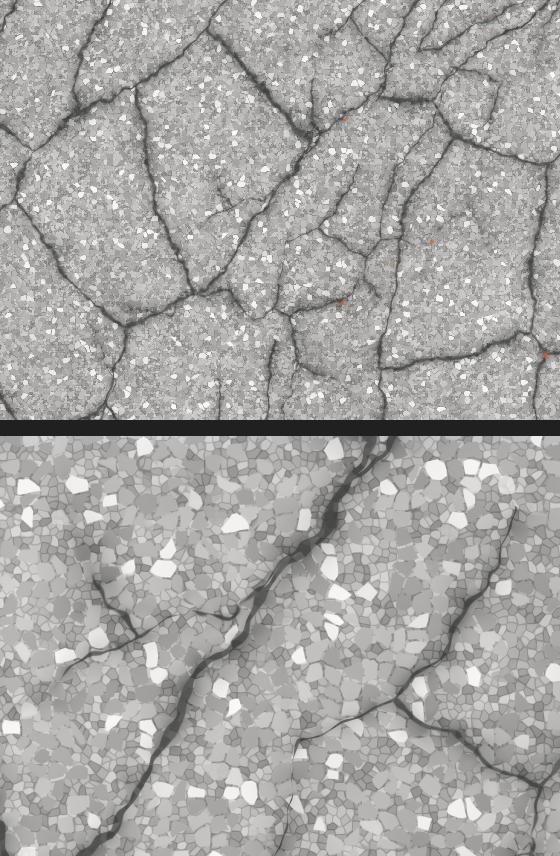
Top: the whole. Bottom: its middle third, enlarged.
A Shadertoy shader for this texture:

```glsl
// Weathered grey asphalt: angular stones bedded in finer grit, split by a
// branching web of cracks. Stones are blended Voronoi cells; the cracks are
// Voronoi borders bent by gradient noise, dense in a diagonal band.

vec2 hash2(vec2 p) {
    vec3 q = fract(p.xyx * vec3(0.1031, 0.1030, 0.0973));
    q += dot(q, q.yzx + 33.33);
    return fract((q.xx + q.yz) * q.zy);
}

float gradientNoise(vec2 p) {
    vec2 i = floor(p), f = fract(p);
    vec2 u = f * f * f * (f * (f * 6.0 - 15.0) + 10.0);
    vec2 o = vec2(0.0, 1.0);
    float a = dot(hash2(i) * 2.0 - 1.0, f);
    float b = dot(hash2(i + o.yx) * 2.0 - 1.0, f - o.yx);
    float c = dot(hash2(i + o.xy) * 2.0 - 1.0, f - o.xy);
    float d = dot(hash2(i + 1.0) * 2.0 - 1.0, f - 1.0);
    return mix(mix(a, b, u.x), mix(c, d, u.x), u.y);
}

vec2 noise2(vec2 p) {
    return vec2(gradientNoise(p), gradientNoise(p + vec2(37.2, 91.7)));
}

// x, y: two random values of the cell with softened borders; z: border gap
vec3 stoneCells(vec2 p) {
    vec2 cell = floor(p), sum = vec2(0.0);
    float total = 0.0, nearest = 9.0, second = 9.0;
    for (int y = -1; y <= 1; y++)
    for (int x = -1; x <= 1; x++) {
        vec2 id = cell + vec2(x, y);
        vec2 r = id + 0.1 + 0.8 * hash2(id) - p;
        vec2 random = hash2(id + 57.0);
        float turn = 6.283 * random.y;
        vec2 axis = vec2(cos(turn), sin(turn));
        float d = length(vec2(dot(r, axis) * 0.82, dot(r, vec2(-axis.y, axis.x)) * 1.2));
        float weight = exp(-22.0 * d);
        sum += weight * random;
        total += weight;
        second = min(second, max(nearest, d));
        nearest = min(nearest, d);
    }
    return vec3(sum / total, second - nearest);
}

// Distance to the cell borders, leaving out a random share of them
float crackDistance(vec2 p, float missing) {
    vec2 cell = floor(p), home = cell, toHome = vec2(9.0);
    for (int y = -1; y <= 1; y++)
    for (int x = -1; x <= 1; x++) {
        vec2 id = cell + vec2(x, y);
        vec2 r = id + 0.08 + 0.84 * hash2(id + 11.0) - p;
        if (dot(r, r) < dot(toHome, toHome)) { toHome = r; home = id; }
    }
    float border = 2.0;
    for (int y = -2; y <= 2; y++)
    for (int x = -2; x <= 2; x++) {
        vec2 id = home + vec2(x, y);
        vec2 r = id + 0.08 + 0.84 * hash2(id + 11.0) - p;
        vec2 across = r - toHome;
        if (dot(across, across) > 0.0001) {
            float d = dot(0.5 * (r + toHome), normalize(across));
            d += step(hash2(id + home + 5.0).x, missing);
            border = min(border, d);
        }
    }
    return border;
}

void mainImage(out vec4 fragColor, in vec2 fragCoord) {
    vec2 p = fragCoord / iResolution.y;
    float pixel = 1.0 / iResolution.y;

    // Grit and larger stones, with darker binder in the gaps
    vec3 grit = stoneCells(p * 145.0 + 3.0);
    vec3 stone = stoneCells((p + 0.002 * noise2(p * 60.0)) * 74.0);
    float gritTone = 0.585 + 0.25 * grit.x - 0.12 * (1.0 - smoothstep(0.0, 0.28, grit.z));
    float stoneTone = 0.62 + 0.20 * stone.x + 0.14 * smoothstep(0.82, 0.93, stone.x);
    float exposed = smoothstep(0.38, 0.5, stone.y) * smoothstep(0.03, 0.22, stone.z);
    float tone = mix(gritTone, stoneTone, exposed);
    tone += 0.05 * gradientNoise(p * 3.0) + 0.06 * gradientNoise(p * 14.0);

    // Cracks lean right toward the top and wobble at several sizes
    vec2 bent = p + 0.05 * noise2(p * 5.0) + 0.018 * noise2(p * 19.0) + 0.007 * noise2(p * 58.0);
    bent = vec2(bent.x - 0.35 * bent.y * bent.y, bent.y * 0.8);
    float band = abs(dot(p - vec2(0.72, 0.42), vec2(0.85, -0.53)));
    float outside = smoothstep(0.22, 0.5, band + 0.2 * gradientNoise(p * 3.5));
    float mainCrack = crackDistance(bent * 2.9 + 4.3, 0.12) / 2.9;
    float sideCrack = crackDistance(bent * 6.2 + 1.7, 0.25) / 6.2 + 0.0015 + 0.06 * outside;
    float crack = min(mainCrack, sideCrack);

    // Dirt and crumbled edges around a narrow open core
    float wear = gradientNoise(p * 9.0 + 20.0);
    float crumble = gradientNoise(p * 70.0);
    float dirt = exp(-crack / (0.010 + 0.010 * max(wear, 0.0)));
    tone -= dirt * clamp(0.21 + 0.35 * wear + 0.16 * crumble, 0.03, 0.42);
    float width = 0.0030 + 0.0035 * wear + 0.0025 * crumble;
    float core = 1.0 - smoothstep(width - pixel, width + pixel, crack);
    tone = mix(tone, 0.25 + 0.12 * grit.x, 0.88 * core);

    vec3 color = tone * vec3(1.005, 1.0, 0.992);

    // A few orange leaf scraps caught in the cracks
    vec2 spot = floor(p * 9.0);
    vec2 scrap = (fract(p * 9.0) - 0.2 - 0.6 * hash2(spot + 71.0)) / 9.0;
    float size = length(scrap * vec2(1.0, 0.75)) + 0.003 * crumble;
    float leaf = 1.0 - smoothstep(0.005 - pixel, 0.005 + pixel, size);
    leaf *= step(0.8, hash2(spot + 29.0).x) * (1.0 - smoothstep(0.008, 0.014, crack));
    color = mix(color, vec3(0.78, 0.40, 0.24), 0.8 * leaf);

    fragColor = vec4(clamp(color, 0.0, 1.0), 1.0);
}
```
